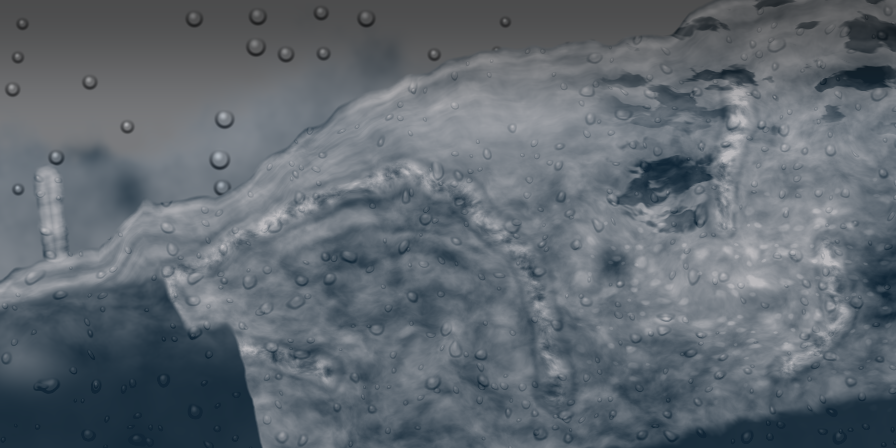
A Shadertoy shader for this texture:

```glsl
const vec3 DEEP = vec3(.07, .15, .21);
const vec3 FOAM = vec3(.62, .63, .65);
const vec3 SKY = vec3(.47, .475, .485);
const float WATER_TONE = .67;
const float CHURN_GAIN = .62;
const float STREAK_GAIN = .62;
const float TOP_SHADE = .37;
const float EDGE = .004;

// Upper outline of the wave, left to right
const vec2 CREST[14] = vec2[14](
    vec2(0., .39), vec2(.13, .42), vec2(.22, .44), vec2(.32, .55), vec2(.48, .56),
    vec2(.625, .66), vec2(.755, .765), vec2(.885, .82), vec2(1.07, .89), vec2(1.28, .9),
    vec2(1.46, .91), vec2(1.56, .98), vec2(1.7, 1.03), vec2(2., 1.05));

// Bright folds inside the water, as segments
const vec4 FOLDS[11] = vec4[11](
    vec4(.38, .38, .62, .52), vec4(.62, .52, .9, .61), vec4(.9, .61, 1.03, .58),
    vec4(1.03, .58, 1.16, .43), vec4(1.16, .43, 1.23, .28), vec4(1.23, .28, 1.24, .13),
    vec4(.38, .38, .42, .24), vec4(.45, .25, .73, .16), vec4(1.87, .45, 1.87, .29),
    vec4(1.87, .29, 1.76, .16), vec4(1.64, .82, 1.61, .5));

float hash(vec2 p) {
    vec3 h = fract(p.xyx * .1031);
    h += dot(h, h.yzx + 33.33);
    return fract((h.x + h.y) * h.z);
}

float noise(vec2 p) {
    vec2 i = floor(p), f = fract(p);
    f = f * f * (3. - 2. * f);
    return mix(mix(hash(i), hash(i + vec2(1, 0)), f.x),
               mix(hash(i + vec2(0, 1)), hash(i + 1.), f.x), f.y);
}

float fbm(vec2 p) {
    float sum = 0., amp = .5;
    for (int i = 0; i < 4; i++) {
        sum += amp * noise(p);
        p = mat2(1.6, 1.2, -1.2, 1.6) * p + 7.3;
        amp *= .5;
    }
    return sum / .9375;
}

float segment(vec2 p, vec2 a, vec2 b) {
    vec2 ap = p - a, ab = b - a;
    return length(ap - ab * clamp(dot(ap, ab) / dot(ab, ab), 0., 1.));
}

float glow(vec2 p, vec2 centre, vec2 radius) {
    vec2 q = (p - centre) / radius;
    return exp(-dot(q, q));
}

float crestHeight(float x) {
    float y = CREST[0].y;
    for (int i = 0; i < 13; i++) {
        vec2 a = CREST[i], b = CREST[i + 1];
        y += (b.y - a.y) * clamp((x - a.x) / (b.x - a.x), 0., 1.);
    }
    return y;
}

// Scattered drops: dark rim below, bright glint above
float drops(vec2 p, float scale, float density) {
    vec2 cell = floor(p * scale);
    if (hash(cell + 3.7) > density) return 0.;
    float r = mix(.1, .26, hash(cell + 8.1));
    vec2 q = fract(p * scale) - mix(vec2(.3), vec2(.7), vec2(hash(cell), hash(cell + 5.3)));
    float rim = smoothstep(.09, .0, abs(length(q) - r));
    float glint = smoothstep(r * .7, 0., length(q - vec2(-.2, .35) * r));
    return glint * .3 - rim * (.22 - .8 * q.y);
}

// Out-of-focus spray
float spray(vec2 p, float scale) {
    vec2 cell = floor(p * scale);
    vec2 q = fract(p * scale) - .35 - .3 * vec2(hash(cell), hash(cell + 2.9));
    float r = mix(.14, .34, hash(cell + 6.1));
    return smoothstep(r, r * .35, length(q * vec2(.8, 1.2))) * step(.4, hash(cell + 9.4));
}

void mainImage(out vec4 fragColor, in vec2 fragCoord) {
    vec2 p = fragCoord / iResolution.y;
    vec2 q = p + .07 * (vec2(fbm(p * 7.), fbm(p * 7. + 19.)) - .5);
    float churn = fbm(q * vec2(17., 24.)) - .5;
    float fine = fbm(q * vec2(42., 55.) + 4.) - .5;
    float blur = fbm(p * 7. + 31.) - .5;

    // Blurred backdrop
    float haze = smoothstep(.74, .6, p.y + blur * .25 - .22 * glow(p, vec2(.72, .85), vec2(.3, .4)));
    float backTone = .68 + blur * .5 - .4 * glow(p, vec2(.2, .67), vec2(.07, .035))
                   - .3 * glow(p, vec2(.29, .56), vec2(.04, .06));
    vec3 color = mix(SKY, mix(DEEP, FOAM, backTone), haze);
    color += drops(p, 13., .22) * .75;

    // Wave outline and the splash column at left
    float top = crestHeight(p.x) + .03 * (noise(p.xx * vec2(22., 9.)) - .5) + .015 * churn;
    float column = .03 + .02 * churn - segment(p, vec2(.125, .43), vec2(.105, .6));
    float depth = max(top - p.y, column);
    float water = smoothstep(-EDGE, EDGE, depth);

    // Broad light and dark areas
    float tone = WATER_TONE;
    tone -= .2 * glow(p, vec2(.86, .37), vec2(.32, .17));
    tone -= .24 * glow(p, vec2(.95, .07), vec2(.38, .13));
    tone += .16 * glow(p, vec2(1.05, .73), vec2(.36, .1));
    tone += .17 * glow(p, vec2(1.6, .42), vec2(.28, .13));
    tone += .14 * glow(p, vec2(1.78, .68), vec2(.15, .2));
    tone += .2 * glow(p, vec2(.46, .3), vec2(.07, .06));
    tone -= .6 * glow(p, vec2(1.99, .36), vec2(.075, .13));
    tone -= .28 * glow(p, vec2(1.85, .07), vec2(.2, .1));
    tone -= .26 * glow(p, vec2(1.47, .1), vec2(.16, .13));
    tone -= .35 * glow(p, vec2(1.37, .41), vec2(.035, .05));
    tone -= .28 * glow(p, vec2(1.93, .84), vec2(.08, .04));

    // Streaks running along the crest, arcs within the body
    float streak = fbm(vec2(q.x * 7., (crestHeight(q.x) - q.y) * 34.)) - .5;
    float nearCrest = smoothstep(.32, .04, depth);
    float glass = glow(p, vec2(1.1, .7), vec2(.25, .1));
    tone += nearCrest * (.09 + STREAK_GAIN * streak);
    tone += (CHURN_GAIN * churn + .32 * fine) * (1. - .5 * nearCrest) * (1. - .6 * glass);
    float arc = length((q - vec2(.86, .14)) * vec2(.9, 1.));
    tone += .3 * (noise(vec2(arc * 60., q.x * 4.)) - .5) * glow(p, vec2(.85, .45), vec2(.35, .2));

    // Dark flecks at upper right, and the dark opening
    float fleck = fbm(q * vec2(14., 32.) + 13.);
    float upperRight = smoothstep(1.25, 1.5, p.x) * smoothstep(.62, .85, p.y);
    tone -= .5 * upperRight * smoothstep(.55, .66, fleck);
    float opening = glow(p, vec2(1.49, .59), vec2(.13, .12)) + .9 * churn;
    tone -= .52 * smoothstep(.4, .62, opening) * smoothstep(.68, .56, fleck);

    // Folds with ragged edges
    float fold = 1.;
    for (int i = 0; i < 11; i++) fold = min(fold, segment(q, FOLDS[i].xy, FOLDS[i].zw));
    tone += smoothstep(.03, .004, fold) * (.13 + 1.1 * fine);
    tone -= .12 * smoothstep(.012, 0., abs(fold - .035));

    // Dark hollow at lower left
    float rimY = .32 + .2 * p.x - .14 * smoothstep(.35, .43, p.x) - .45 * smoothstep(.5, .64, p.x);
    float hollow = smoothstep(-.012, .02, rimY - p.y + .05 * churn);
    float hollowTone = .06 + smoothstep(.12, .36, p.y) * (.27 + .7 * churn)
                     + .4 * glow(p, vec2(.05, .19), vec2(.09, .06)) + .12 * blur;
    tone = mix(tone, hollowTone, hollow);

    // Spray, drops and the crest rim
    float sprayArea = smoothstep(1.15, 1.4, p.x) * smoothstep(.7, .5, p.y) * smoothstep(.02, .25, p.y);
    tone += sprayArea * (.2 * spray(q, 15.) + .16 * spray(q + 3.3, 27.));
    tone += .16 * spray(q + 1.7, 9.) * glow(p, vec2(.9, .3), vec2(.35, .2));
    tone += drops(q, 17., .3) * .7 + drops(q + 5., 31., .25) * .5;
    tone -= .22 * smoothstep(.012, .002, depth);
    tone += .14 * smoothstep(.012, 0., abs(depth - .022));
    color = mix(color, mix(DEEP, FOAM, clamp(tone, 0., 1.2)), water);

    // Neutral shade from the top
    float shade = smoothstep(.7, 1., p.y);
    color = mix(color, vec3(dot(color, vec3(.333))), .5 * shade) * (1. - TOP_SHADE * shade);
    fragColor = vec4(color, 1.);
}
```
